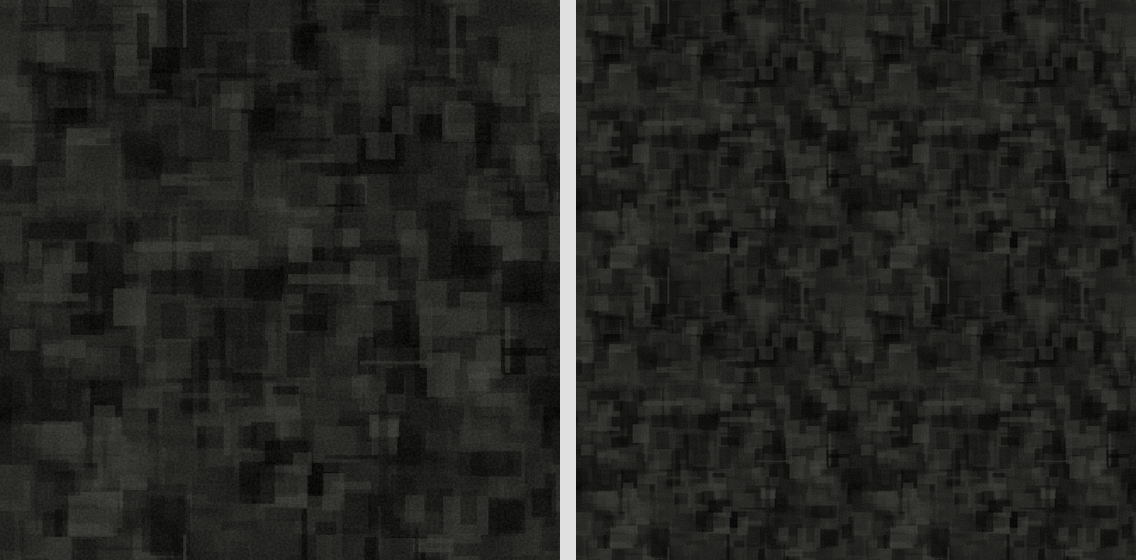
Left: one tile. Right: repeated 2 by 2.
Reproduce this pattern procedurally as a WebGL 1 fragment shader.

```glsl
precision highp float;
// Dark seamless patchwork of overlapping translucent rectangles and thin bars.
// Wrapped grids of several sizes each scatter one rectangle per cell, layered
// from large to small; periodic gradient noise adds mottling and fine grain.

uniform vec2 u_resolution;

const float BASE_TONE = 0.132;
const float DARKEST_BLOCK = 0.0;
const float LIGHTEST_BLOCK = 0.268;
const vec3 OLIVE_TINT = vec3(1.0, 1.015, 0.93);

// Four random values in 0..1 for a cell and a seed.
vec4 hash4(vec2 cell, float seed) {
  vec4 p = fract(vec4(cell.xy, seed, cell.x) * vec4(0.1031, 0.1030, 0.0973, 0.1099));
  p += dot(p, p.wzxy + 33.33);
  return fract((p.xxyz + p.yzzw) * p.zywx);
}

// Contribution of one lattice corner to gradient noise.
float cornerGradient(vec2 cell, vec2 offset, float period, float seed) {
  float angle = 6.28318 * hash4(mod(cell, period), seed).x;
  return dot(vec2(cos(angle), sin(angle)), offset);
}

// Gradient noise that wraps after a whole number of cells.
float gradientNoise(vec2 uv, float period, float seed) {
  vec2 p = uv * period;
  vec2 cell = floor(p);
  vec2 f = p - cell;
  vec2 w = f * f * f * (f * (f * 6.0 - 15.0) + 10.0);
  vec2 e = vec2(1.0, 0.0);
  float low = mix(cornerGradient(cell, f, period, seed),
                  cornerGradient(cell + e.xy, f - e.xy, period, seed), w.x);
  float high = mix(cornerGradient(cell + e.yx, f - e.yx, period, seed),
                   cornerGradient(cell + e.xx, f - e.xx, period, seed), w.x);
  return mix(low, high, w.y);
}

// Smooth-edged coverage of an axis-aligned rectangle.
float boxMask(vec2 offset, vec2 halfSize, float edge) {
  vec2 side = smoothstep(-edge, edge, halfSize - abs(offset));
  return side.x * side.y;
}

// Blends one layer of rectangles over a tone. Half sizes are in cells and
// stay below one, so the nine nearest cells are enough.
float blendBlocks(float tone, vec2 uv, float grid, float seed, vec2 longRange,
                  vec2 shortRange, float density, float edge) {
  vec2 p = uv * grid;
  vec2 home = floor(p);
  for (int y = -1; y <= 1; y++) {
    for (int x = -1; x <= 1; x++) {
      vec2 cell = home + vec2(float(x), float(y));
      vec2 id = mod(cell, grid);
      vec4 shape = hash4(id, seed);
      vec4 look = hash4(id, seed + 57.0);
      vec2 halfSize = vec2(mix(longRange.x, longRange.y, shape.z),
                           mix(shortRange.x, shortRange.y, shape.w));
      halfSize = look.x < 0.5 ? halfSize : halfSize.yx;
      float mask = boxMask(p - cell - shape.xy, halfSize, edge * grid);
      float opacity = mix(0.2, 0.6, look.y) * step(look.w, density);
      float blockTone = mix(DARKEST_BLOCK, LIGHTEST_BLOCK, look.z);
      tone = mix(tone, blockTone, mask * opacity);
    }
  }
  return tone;
}

void main() {
  vec2 uv = gl_FragCoord.xy / u_resolution;
  float edge = 0.7 / min(u_resolution.x, u_resolution.y);
  float tone = BASE_TONE;

  // Blocks, from broad patches to small squares.
  for (int i = 0; i < 8; i++) {
    float layer = float(i);
    float grid = 5.0 + floor(layer * 1.5);
    float density = 0.95 - 0.05 * layer;
    tone = blendBlocks(tone, uv, grid, 11.0 + 7.0 * layer, vec2(0.28, 0.62),
                       vec2(0.16, 0.48), density, edge);
  }

  // Thin bars that cross here and there.
  for (int i = 0; i < 2; i++) {
    float layer = float(i);
    tone = blendBlocks(tone, uv, 8.0 + 3.0 * layer, 131.0 + 9.0 * layer,
                       vec2(0.25, 0.8), vec2(0.02, 0.1), 0.45, edge);
  }

  // Worn mottling and fine grain.
  float mottle = gradientNoise(uv, 18.0, 211.0) + 0.7 * gradientNoise(uv, 56.0, 223.0);
  float grain = gradientNoise(uv, 190.0, 239.0) + gradientNoise(uv, 330.0, 251.0);
  tone += 0.018 * mottle + 0.04 * grain;

  gl_FragColor = vec4(max(tone, 0.02) * OLIVE_TINT, 1.0);
}
```
